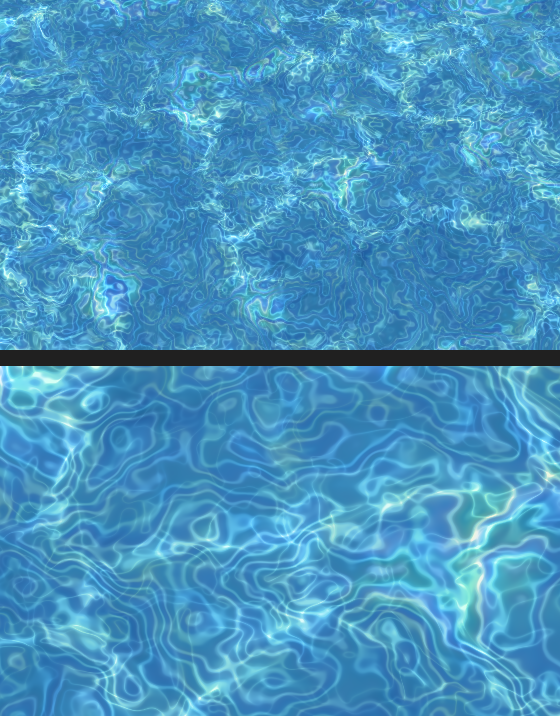
Top: the whole. Bottom: its middle third, enlarged.
Give the GLSL for this texture, as a WebGL 2 fragment shader.

```glsl
#version 300 es
precision highp float;
// Sunlit pool water: a broken caustic web seen through fine surface ripples.

#define CELL_FREQ 5.0      // caustic cells per canvas height
#define BEND 0.050         // slow bending of the web
#define SHRED 0.016        // fine refraction of the web
#define RING_DENSITY 29.0  // ripple contour lines
#define NET_FREQ 38.0      // small filament mesh
#define BASE_LIGHT 0.30
#define WEB_LIGHT 0.30
#define PATCH_LIGHT 0.32
#define RING_LIGHT 0.25
#define IRIDESCENCE 0.022

uniform vec2 u_resolution;
out vec4 fragColor;

vec2 hash2(vec2 p) {
    vec3 q = fract(p.xyx * vec3(0.1031, 0.1030, 0.0973));
    q += dot(q, q.yzx + 33.33);
    return fract((q.xx + q.yz) * q.zy);
}

float cornerSlope(vec2 cell, vec2 offset) {
    float angle = 6.2832 * hash2(cell + 57.0).x;
    return dot(vec2(cos(angle), sin(angle)), offset);
}

// Gradient noise, roughly -1 to 1
float noise(vec2 p) {
    vec2 i = floor(p), f = fract(p), e = vec2(1.0, 0.0);
    vec2 s = f * f * f * (f * (f * 6.0 - 15.0) + 10.0);
    float low = mix(cornerSlope(i, f), cornerSlope(i + e, f - e), s.x);
    float high = mix(cornerSlope(i + e.yx, f - e.yx), cornerSlope(i + 1.0, f - 1.0), s.x);
    return 1.5 * mix(low, high, s.y);
}

vec2 noise2(vec2 p) {
    return vec2(noise(p), noise(p + vec2(31.7, 74.3)));
}

// Gap between the two nearest cell centres: zero on the borders
float cellBorder(vec2 p) {
    vec2 i = floor(p), f = fract(p);
    float nearest = 9.0, second = 9.0;
    for (int y = -1; y <= 1; y++)
    for (int x = -1; x <= 1; x++) {
        vec2 g = vec2(x, y);
        float d = length(g + 0.1 + 0.8 * hash2(i + g + 40.0) - f);
        second = min(second, max(nearest, d));
        nearest = min(nearest, d);
    }
    return second - nearest;
}

// Deep blue through cyan to near-white
vec3 waterColor(float t) {
    vec3 c = mix(vec3(0.13, 0.39, 0.62), vec3(0.20, 0.485, 0.70), smoothstep(0.0, 0.3, t));
    c = mix(c, vec3(0.30, 0.615, 0.78), smoothstep(0.26, 0.57, t));
    c = mix(c, vec3(0.41, 0.76, 0.89), smoothstep(0.52, 0.82, t));
    c = mix(c, vec3(0.54, 0.87, 0.91), smoothstep(0.78, 1.06, t));
    return mix(c, vec3(0.86, 0.99, 0.97), smoothstep(1.05, 1.5, t));
}

void main() {
    vec2 uv = gl_FragCoord.xy / u_resolution.y;
    float fromLeft = gl_FragCoord.x / u_resolution.x;

    // Mild perspective: features shrink and flatten upward
    vec2 p = vec2((uv.x - 0.8) * (1.0 + 0.15 * uv.y), uv.y * (1.0 + 0.3 * uv.y)) + 3.0;

    // Refraction by slow swell and fine ripples
    vec2 bent = p + BEND * noise2(p * 5.0);
    vec2 seen = bent + 1.3 * SHRED * noise2(p * 13.0) + SHRED * noise2(bent * 32.0);

    // Caustic web, fading in and out along its length
    float border = cellBorder(seen * CELL_FREQ);
    float strength = smoothstep(-0.5, 0.5, noise(bent * 3.3 + 9.0));
    float halo = exp(-4.5 * border) * strength;
    float core = exp(-12.0 * border) * (0.2 + 0.8 * strength);

    // Ripple contours around the cells, faded where too dense to resolve
    float height = noise(bent * 6.0 + 5.0) + 0.45 * noise(bent * 14.0) + 0.18 * noise(p * 34.0);
    float phase = RING_DENSITY * (height + 0.3 * border);
    float crest = pow(0.5 + 0.5 * cos(phase), 3.0) - 0.31;
    crest *= 1.0 - smoothstep(1.7, 3.1, fwidth(phase));

    // Small mesh of bright filaments
    float mesh = noise(seen * NET_FREQ + 0.5 * noise2(p * 19.0));
    float net = exp(-7.0 * sqrt(mesh * mesh + 0.002)) - 0.3;

    // Broad bright patches with soft inner bands
    float patchMask = smoothstep(0.15, 0.65, noise(seen * vec2(4.2, 6.4) + 17.0));
    float bands = 0.75 + 0.4 * cos(0.35 * phase);

    // Flat glints along the left side
    float glint = smoothstep(0.15, 0.55, noise(vec2(seen.x * 11.0, seen.y * 48.0)));
    glint *= 1.0 - smoothstep(0.0, 0.22, fromLeft + 0.12 * noise(p * 4.0));

    float light = BASE_LIGHT + 0.06;
    light += 0.12 * noise(p * 2.3 + 2.0) + 0.14 * noise(seen * 9.0 + 6.0);
    light += 0.11 * noise(seen * 21.0 + 3.0);
    light += 0.28 * halo + WEB_LIGHT * core;
    light += PATCH_LIGHT * patchMask * bands;
    light += crest * (RING_LIGHT + 0.28 * halo + 0.12 * patchMask);
    light += net * (0.17 + 0.55 * halo + 0.08 * patchMask);
    light += 0.35 * glint;

    // Blue and green drift in the lit water, then faint spectral fringes
    vec3 color = waterColor(light);
    float drift = noise(seen * 16.0 + 21.0) * smoothstep(0.2, 0.55, light);
    color += drift * vec3(-0.04, 0.0, 0.11);
    vec3 fringe = cos(0.5 * phase + vec3(0.0, 2.1, 4.2));
    color += IRIDESCENCE * fringe * (0.6 + 1.8 * patchMask);
    fragColor = vec4(clamp(color, 0.0, 1.0), 1.0);
}
```
